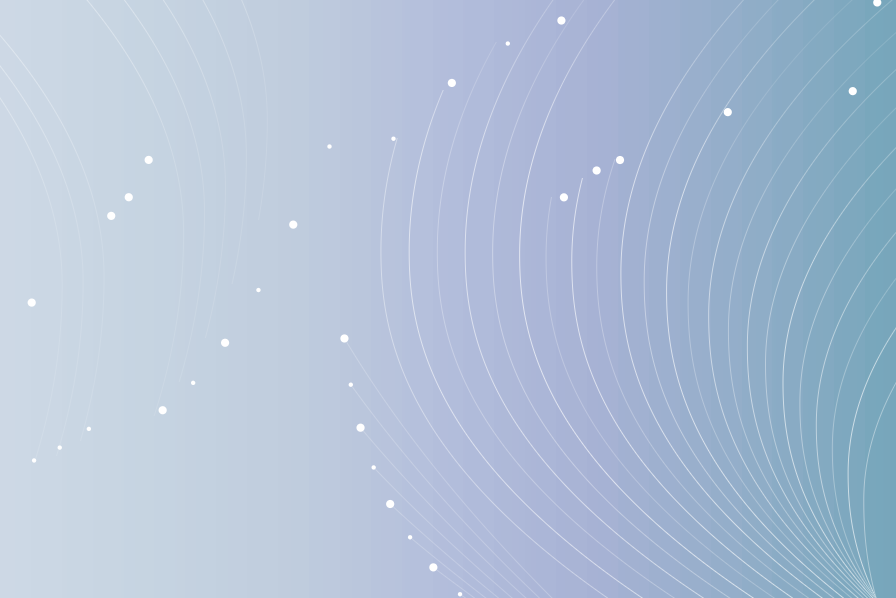
This background is drawn by a Shadertoy shader. Its source:

```glsl
float hash(float n) {
    n = fract(n * 0.1031 + 0.37);
    n *= n + 33.33;
    return fract(n * (n + n));
}

// Antialiased coverage of a shape whose signed distance is d
float cover(float d) {
    return clamp(0.5 - d * iResolution.y, 0.0, 1.0);
}

// Thin line, from horizontal offset and slope dx/dy
float stroke(float offset, float slope) {
    return cover(abs(offset) / sqrt(1.0 + slope * slope) - 0.0008);
}

vec2 along(vec2 start, vec2 velocity, vec2 bend, float i) {
    return start + velocity * i + bend * i * i;
}

// Dots along a bent path; radii alternate between even and odd steps
float dots(vec2 p, vec2 start, vec2 velocity, vec2 bend, int count, vec2 radii) {
    float mask = 0.0;
    for (int i = 0; i < count; i++) {
        float radius = i % 2 == 0 ? radii.x : radii.y;
        mask = max(mask, cover(distance(p, along(start, velocity, bend, float(i))) - radius));
    }
    return mask;
}

// Horizontal gradient with faint vertical bands
vec3 backdrop(float x) {
    vec3 stops[7] = vec3[7](
        vec3(0.805, 0.850, 0.900), vec3(0.775, 0.830, 0.883),
        vec3(0.750, 0.800, 0.866), vec3(0.700, 0.742, 0.860),
        vec3(0.655, 0.698, 0.832), vec3(0.570, 0.680, 0.785),
        vec3(0.460, 0.650, 0.730));
    float banded = (floor(x * 29.0) + 0.5) / 29.0;
    float s = clamp(mix(x, banded, 0.65), 0.0, 1.0) * 6.0;
    int k = min(int(s), 5);
    return mix(stops[k], stops[k + 1], s - float(k));
}

// Arcs bulging left that gather at the lower right
float rightArcs(vec2 p) {
    float light = 0.0;
    for (int n = 0; n < 23; n++) {
        float i = float(n);
        float left = 0.637 + 0.0367 * i + 0.074 * sin(i * 0.1428);
        float t = (left - 0.637) / 0.775;
        float waist = 0.58 - 0.361 * pow(t, 3.5);
        float foot = 1.465 - 0.449 * pow(max(1.0 - t, 0.0), 2.2);
        float tip = n > 5 && n < 9 ? 0.67 + 0.032 * (i - 6.0) : 0.77 + 0.08 * i;
        float rise = p.y - waist;
        float k = 1.31 - 0.57 * t;
        float x = left + rise * rise / k;
        float slope = 2.0 * rise / k;
        if (rise < 0.0) {
            float v = -rise / waist;
            x = left + (foot - left) * pow(v, 2.2);
            slope = 2.2 * (foot - left) * pow(v, 1.2) / waist;
        }
        float strength = 0.22 + 0.2 * hash(i) + 0.25 * float(n % 2);
        strength *= 1.0 - 0.6 * smoothstep(0.1, 0.45, rise);
        light = max(light, strength * stroke(p.x - x, slope) * step(p.y, tip));
    }
    return light;
}

// Faint arcs bulging right from the upper left
float leftArcs(vec2 p) {
    float light = 0.0;
    for (int n = 0; n < 8; n++) {
        float i = float(n);
        float right = 0.104 + 0.035 * i + 0.098 * step(2.5, i);
        float rise = p.y - 0.52 - 0.2 * pow(right / 0.4, 3.0);
        float k = rise > 0.0 ? 0.94 : 1.9;
        float line = stroke(p.x - right + rise * rise / k, 2.0 * rise / k);
        float strength = 0.12 + 0.25 * smoothstep(0.0, 0.4, rise);
        light = max(light, strength * line * step(0.23 + 0.0082 * i * i, p.y));
    }
    return light;
}

void mainImage(out vec4 fragColor, in vec2 fragCoord) {
    vec2 p = fragCoord / iResolution.y;
    vec3 color = backdrop(fragCoord.x / iResolution.x);
    float light = max(rightArcs(p), leftArcs(p));

    // Lines trailing from the lower dots
    vec2 start = vec2(0.576, 0.434), velocity = vec2(0.0078, -0.08), bend = vec2(0.00283, 0.0027);
    for (int n = 0; n < 8; n++) {
        vec2 s = along(start, velocity, bend, float(n));
        float drop = s.y - p.y;
        float lean = 0.6 + 0.12 * float(n);
        float line = stroke(p.x - s.x - lean * drop - 0.46 * drop * drop, lean + 0.92 * drop);
        light = max(light, 0.22 * line * step(0.0, drop));
    }

    // Runs of dots: large, small or alternating
    vec2 size = vec2(0.0068, 0.0036);
    light = max(light, dots(p, start, velocity, bend, 8, size));
    light = max(light, dots(p, vec2(0.057, 0.230), vec2(0.040, 0.0166), vec2(0.0029, 0.0049), 3, size.yy));
    light = max(light, dots(p, vec2(0.272, 0.314), vec2(0.0498, 0.0352), vec2(0.0012, 0.0106), 6, size));
    light = max(light, dots(p, vec2(0.658, 0.768), vec2(0.0996, 0.107), vec2(-0.002, -0.0137), 4, size.yx));
    light = max(light, dots(p, vec2(0.943, 0.670), vec2(0.0625, 0.0586), vec2(-0.0078, -0.0137), 3, size.xx));
    light = max(light, dots(p, vec2(1.217, 0.8125), vec2(0.293, -0.0215), vec2(-0.084, 0.0566), 3, size.xx));
    light = max(light, dots(p, vec2(0.186, 0.639), vec2(0.0273, 0.0156), vec2(0.002, 0.0156), 3, size.xx));
    light = max(light, dots(p, vec2(0.053, 0.494), vec2(0.0), vec2(0.0), 1, size.xx));

    fragColor = vec4(mix(color, vec3(1.0), light), 1.0);
}
```
